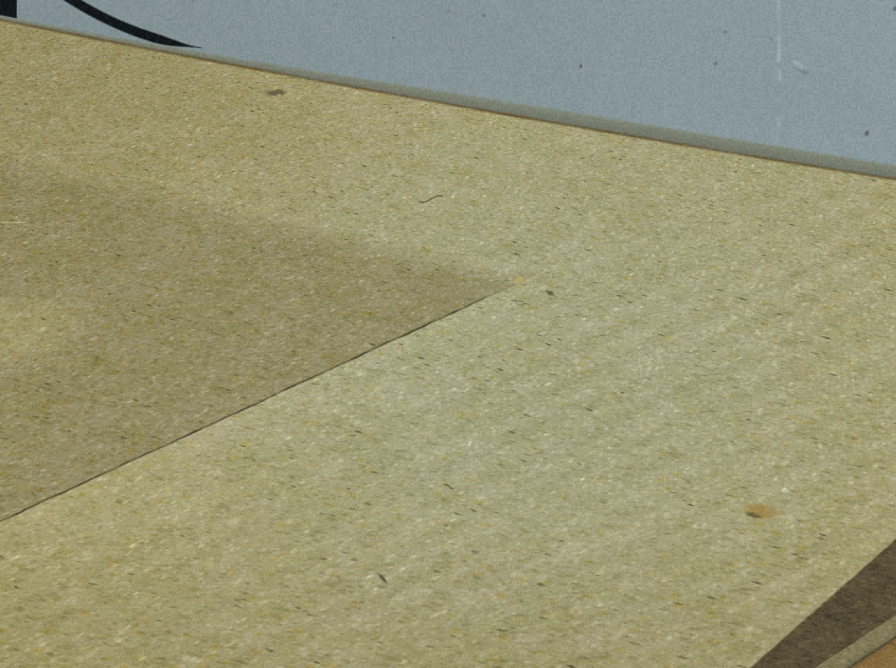
Reproduce this texture procedurally as a WebGL 2 fragment shader.

```glsl
#version 300 es
precision highp float;

#define TAN vec3(.64, .605, .42)
#define PALE vec3(.638, .635, .495)
#define SHADE vec3(.55, .522, .368)
#define WALL vec3(.522, .582, .595)
#define TRIM vec3(.47, .49, .43)
#define DARK vec3(.31, .28, .2)
#define CABLE vec3(.07, .09, .1)
#define DENSITY vec2(72, 150)
#define CONTRAST .1
#define GRAIN .05

uniform vec2 u_resolution;
out vec4 fragColor;
float px;

float hash(vec2 p) {
  vec3 h = fract(p.xyx * .1031);
  h += dot(h, h.yzx + 33.33);
  return fract((h.x + h.y) * h.z);
}

float edge(float d) { return smoothstep(-px, px, d); }

float spot(vec2 p, vec2 center, vec2 radius, float slope) {
  vec2 d = p - center;
  d.y -= slope * d.x;
  return 1. - smoothstep(.4, 1.3, length(d / radius));
}

// Layered sines, about -1 to 1
float mottle(vec2 p) {
  float sum = 0., gain = .5;
  for (int i = 0; i < 4; i++) {
    sum += gain * sin(p.x + 1.7 * sin(p.y * .8)) * cos(p.y - 1.3 * sin(p.x * .7));
    p = mat2(1.5, 1.1, -1.1, 1.5) * p + 3.1;
    gain *= .62;
  }
  return sum;
}

// Cellular chips with a signed tone
float chips(vec2 q, float keep, vec2 radius) {
  float sum = 0.;
  for (int k = 0; k < 9; k++) {
    vec2 id = floor(q) + vec2(k % 3, k / 3) - 1.;
    float seed = hash(id + 7.3), tone = hash(id + 51.7);
    vec2 d = q - id - vec2(hash(id + 19.1), seed);
    float a = tone * 2. - .8;
    d = mat2(cos(a), -sin(a), sin(a), cos(a)) * d / (radius * (.6 + .6 * seed));
    float cover = 1. - smoothstep(.3, 1.15, length(d));
    sum += cover * step(hash(id + 83.9), keep) * (tone * 2. - 1.);
  }
  return sum;
}

vec3 wallColor(vec2 p) {
  vec3 c = WALL * (.97 + .05 * p.x + .012 * mottle(p * 9.));
  // Pits, broken crack and filler
  c *= 1. - .35 * abs(chips(p * 16., .16, vec2(.08, .06)));
  float crack = abs(p.x - 1.166 - .002 * mottle(vec2(p.y * 40., 2)));
  float broken = smoothstep(-.1, .4, mottle(vec2(4, p.y * 38.)));
  c += .06 * broken * (1. - smoothstep(.001, .005, crack));
  c -= .08 * spot(p, vec2(1.2, .896), vec2(.011, .006), -.6);
  c += .1 * spot(p, vec2(1.197, .901), vec2(.01, .006), -.6);
  // Tapered cable and corner block
  float t = .29 - p.x, slope = .152 + 2.56 * t;
  float gap = abs(p.y - .93 - .152 * t - 1.28 * t * t) / sqrt(1. + slope * slope);
  float cable = smoothstep(-.002, .002, .007 * smoothstep(-.015, .06, t) - gap) * edge(t + .012);
  float block = edge(.025 - p.x) * edge(p.y - .977 + .2 * p.x);
  return mix(c, CABLE, max(cable, block));
}

vec3 boardColor(vec2 p) {
  // Broad light
  vec2 g = (p - vec2(.8, .42)) * vec2(1.7, 2.3);
  vec3 c = mix(TAN, PALE, min(exp(-dot(g, g)) + .3 * p.x * p.y, 1.));
  c = mix(c, SHADE, .6 * smoothstep(.75, 0., p.x) * smoothstep(.3, .95, p.y));
  c *= 1. - .04 * smoothstep(.25, 0., p.y);

  // Dark wedge with a worn patch
  float cut = p.y - .2195 - .461 * p.x;
  float top = .7735 - .238 * p.x - p.y + .008 * mottle(p * 30.);
  float wedge = smoothstep(-.003, .004, cut) * smoothstep(-.015, .04, top);
  float worn = spot(p, vec2(0, .505), vec2(.135, .052), .12);
  c = mix(c, SHADE * .98, wedge * .72 * (1. - .9 * worn));
  c += .018 * exp(-abs(top + .008) * 140.) * edge(.78 - p.x);
  c += .025 * exp(min(cut, 0.) * 16.) * edge(-cut) * smoothstep(1., .6, p.x);

  // Ribs, mottling and chips in receding space
  c += .011 * sin(dot(p, vec2(-61, 132)) + mottle(p * 5.)) * smoothstep(.04, -.15, cut);
  float depth = 1.6 - p.y;
  vec2 q = vec2((p.x - .67) / depth, -log(depth)) + 4.;
  float blotch = mottle(q * vec2(45, 85));
  c += mottle(q * vec2(22, 40)) * vec3(.015, .014, .02);
  c += blotch * vec3(.018, .016, .034);
  float fine = chips(q * DENSITY * 2.1, .9, vec2(.7, .48));
  float wide = chips(q * DENSITY, .7, vec2(.62, .34));
  c += CONTRAST * (.62 * fine + .58 * wide) * vec3(.92, .92, 1.1);
  // Dark fibres and pale slivers, then amber flecks
  float fibre = chips(q * DENSITY + 31., .22, vec2(.46, .2));
  c = mix(c, DARK, .75 * clamp(-fibre, 0., 1.) * smoothstep(.6, -.4, blotch));
  c += .12 * clamp(fibre, 0., 1.);
  float amber = abs(chips(q * DENSITY * .8 + 53., .35, vec2(.5, .34)));
  c += min(amber, 1.) * vec3(.01, -.02, -.09);

  // Uneven cut line and its chipped end
  float line = 1. - smoothstep(0., .0032, abs(cut + .0012 * mottle(vec2(p.x * 50., 1))));
  float ink = clamp(.7 + .45 * mottle(vec2(p.x * 75., 7)), .2, .95);
  c = mix(c, DARK * .9, line * ink * smoothstep(.82, .68, p.x));
  c = mix(c, vec3(.74, .66, .4), .8 * spot(p, vec2(.777, .581), vec2(.009, .005), .1));

  // Knots, marks and a scratch
  vec2 r = p + .003 * vec2(mottle(p * 120.), mottle(p * 120. + 9.));
  c = mix(c, vec3(.6, .5, .25), .75 * spot(r, vec2(1.138, .235), vec2(.028, .012), -.1));
  float marks = .7 * spot(r, vec2(.413, .861), vec2(.016, .005), 0.);
  marks += .6 * spot(r, vec2(1.128, .229), vec2(.013, .003), -.2);
  marks += .8 * spot(p, vec2(.573, .134), vec2(.007, .004), -.9);
  marks += .7 * spot(r, vec2(.824, .561), vec2(.008, .003), -.5);
  float x = p.x - .645, curl = .702 + .15 * x + .003 * sin(x * 150.);
  marks += .65 * edge(.0012 - abs(p.y - curl)) * edge(.018 - abs(x));
  c = mix(c, DARK, marks);
  c += .13 * edge(.0012 - abs(p.y - .667)) * edge(.038 - p.x);

  // Thick near edge and the ledge beneath
  float rim = .19 + .884 * (p.x - 1.338) - p.y + .0015 * blotch;
  float under = .077 + .65 * (p.x - 1.338) - p.y;
  vec3 side = DARK * (1.1 + .16 * mottle(p * vec2(60, 95)) + .16 * fine);
  c = mix(c, side, smoothstep(-.003, .003, rim));
  vec3 ledge = mix(vec3(.5, .47, .34), vec3(.53, .42, .25), edge(under - .035));
  ledge *= 1. - .45 * exp(-abs(under - .033) * 350.);
  return mix(c, ledge + .05 * fine, edge(under));
}

void main() {
  px = .8 / u_resolution.y;
  vec2 p = gl_FragCoord.xy / u_resolution.y;

  // Back edge and the strip along the wall
  float t = p.x / 1.34;
  float back = p.y - .97 + .178 * p.x + .026 * t * (1. - t);
  float strip = mix(.007, .021, smoothstep(0., .75, t));
  vec3 c = mix(boardColor(p), TRIM * (.92 + .16 * clamp(back / strip, 0., 1.)), edge(back));
  c = mix(c, wallColor(p), smoothstep(-.003, .003, back - strip));
  float seam = .65 + .3 * mottle(vec2(p.x * 30., 3));
  c = mix(c, vec3(.38, .3, .17), seam * (1. - smoothstep(0., .004, abs(back))));

  c += GRAIN * (hash(floor(p * 380.)) - .5) * vec3(1, .9, 1.2);
  fragColor = vec4(clamp(c, 0., 1.), 1);
}
```
